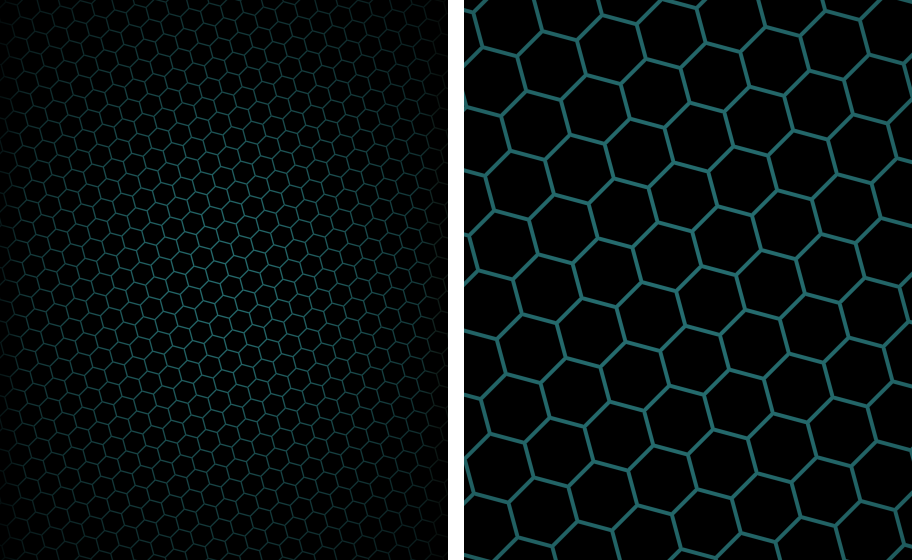
Left: the whole. Right: its middle third, enlarged.
This pattern is drawn by a Shadertoy shader. Its source:

```glsl
// A tilted honeycomb of thin teal lines on black, lit by a soft central glow.
// Each point is folded into its nearest hexagonal cell, the distance to the
// cell border gives the line, and an elliptical falloff sets its brightness.

const float CELL_SPACING = 0.03685;           // between cell centres, in canvas heights
const float LINE_WIDTH   = 0.00235;           // in canvas heights
const float TILT         = radians(15.0);
const vec2  CELL_ORIGIN  = vec2(0.0230, 0.0234); // one cell centre, from canvas centre
const vec3  BACKGROUND   = vec3(0.0);
const vec3  LINE_TEAL    = vec3(0.145, 0.425, 0.435);
const vec3  LINE_OLIVE   = vec3(0.24, 0.30, 0.20);
const float GLOW_FALLOFF = 0.82;
const float SIDE_FADE    = 0.06;              // in canvas widths
const float OLIVE_START  = 0.93;              // in canvas widths
const float EDGE_SOFTNESS = 0.7;              // in pixels

vec2 rotate(vec2 p, float angle) {
    float c = cos(angle), s = sin(angle);
    return mat2(c, s, -s, c) * p;
}

// Offset from the nearest centre of a unit-spaced hexagonal lattice.
vec2 hexCell(vec2 p) {
    const vec2 period = vec2(1.0, sqrt(3.0));
    vec2 a = mod(p, period) - 0.5 * period;
    vec2 b = mod(p - 0.5 * period, period) - 0.5 * period;
    return dot(a, a) < dot(b, b) ? a : b;
}

// Distance inward from the border of a hexagon of unit width.
float hexBorderDistance(vec2 q) {
    q = abs(q);
    return 0.5 - max(q.x, dot(q, vec2(0.5, 0.5 * sqrt(3.0))));
}

void mainImage(out vec4 fragColor, in vec2 fragCoord) {
    vec2 uv = fragCoord / iResolution.xy;
    vec2 p = (fragCoord - 0.5 * iResolution.xy) / iResolution.y;

    // Honeycomb lines
    vec2 lattice = rotate(p - CELL_ORIGIN, -TILT) / CELL_SPACING;
    float borderDistance = hexBorderDistance(hexCell(lattice)) * CELL_SPACING;
    float softness = EDGE_SOFTNESS / iResolution.y;
    float halfWidth = 0.5 * LINE_WIDTH;
    float line = 1.0 - smoothstep(halfWidth - softness, halfWidth + softness, borderDistance);

    // Elliptical glow, dimmed further along the two sides
    vec2 fromCentre = 2.0 * uv - 1.0;
    float glow = exp(-GLOW_FALLOFF * dot(fromCentre, fromCentre));
    float sideDistance = min(uv.x, 1.0 - uv.x);
    glow *= mix(0.55, 1.0, smoothstep(0.0, SIDE_FADE, sideDistance));

    // Lines turn faintly olive at the right side
    vec3 lineColour = mix(LINE_TEAL, LINE_OLIVE, 0.7 * smoothstep(OLIVE_START, 1.0, uv.x));

    fragColor = vec4(mix(BACKGROUND, lineColour * glow, line), 1.0);
}
```
